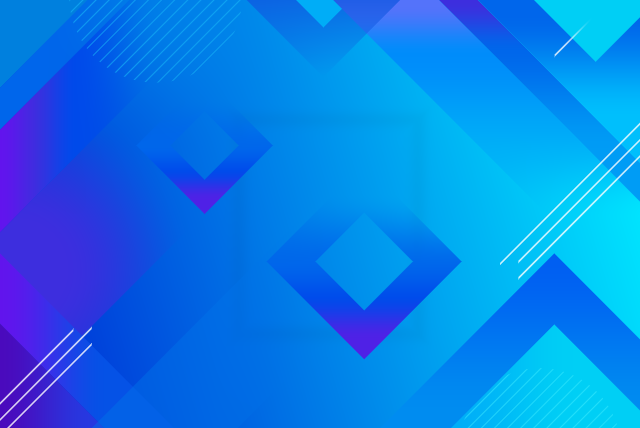
A WebGL 1 fragment shader for this background:

```glsl
precision highp float;
uniform vec2 u_resolution;

#define VIOLET vec3(0.38, 0.08, 0.93)
#define INDIGO vec3(0.24, 0.18, 0.87)
#define ROYAL vec3(0.0, 0.29, 0.92)
#define BLUE vec3(0.0, 0.40, 0.92)
#define AZURE vec3(0.0, 0.53, 0.92)
#define SKY vec3(0.0, 0.68, 0.97)
#define CYAN vec3(0.0, 0.81, 0.96)
#define LINE_GAP 0.038
#define HATCH_GAP 0.0307
#define STROKE 0.0019
#define DIAG 0.7071

float fill(float d) {
  return clamp(0.5 - d * u_resolution.y, 0.0, 1.0);
}

float diamond(vec2 p, float r) {
  return (abs(p.x) + abs(p.y) - r) * DIAG;
}

// Band between two parallel diagonals
float band(float v, float lo, float hi) {
  return fill((abs(v - 0.5 * (lo + hi)) - 0.5 * (hi - lo)) * DIAG);
}

// Rising diagonal stroke, clipped to a span of x
float stroke(vec2 p, float diagonal, float x0, float x1) {
  float across = abs(p.x + p.y - diagonal) * DIAG - STROKE;
  return fill(max(across, abs(p.x - 0.5 * (x0 + x1)) - 0.5 * (x1 - x0)));
}

// Disc filled with evenly spaced rising lines
float hatch(vec2 p, vec2 center, float r) {
  float v = mod(p.x + p.y - 0.225 + 0.5 * HATCH_GAP, HATCH_GAP) - 0.5 * HATCH_GAP;
  return fill(abs(v) * DIAG - 0.0013) * fill(length(p - center) - r);
}

// Hollow diamond: clear at the top, violet at the bottom tip
vec3 ring(vec3 col, vec2 p, float r) {
  float h = p.y / r;
  vec3 tint = mix(BLUE, ROYAL, smoothstep(0.0, 0.45, h));
  tint = mix(tint, mix(INDIGO, VIOLET, 0.5), smoothstep(0.35, 0.8, h));
  float shape = fill(diamond(p, r)) * (1.0 - fill(diamond(p, 0.5 * r)));
  return mix(col, tint, shape * smoothstep(-0.7, 0.1, h));
}

// Sloping base gradient with a lighter top
vec3 backdrop(vec2 p) {
  float t = p.x - 0.3 * p.y;
  vec3 col = vec3(0.0, 0.27 + 0.46 * t, 0.86 + 0.1 * t);
  float top = smoothstep(0.35, 0.0, p.y) * smoothstep(0.75, 0.4, p.x);
  col = mix(col, AZURE, 0.6 * top);
  vec2 q = abs(p - vec2(0.77, 0.53)) - vec2(0.21, 0.25);
  float frame = max(q.x, q.y);
  return col * (1.0 - 0.03 * exp(-frame * frame * 2500.0));
}

vec3 leftBands(vec3 col, vec2 p, float a, float b) {
  // Violet glow inside the large square
  float glow = smoothstep(0.42, 0.1, length(p - vec2(0.04, 0.63)));
  col = mix(col, INDIGO, glow * band(a, 0.543, 0.977));
  // Rising bands at the top left
  col = mix(col, vec3(0.0, 0.50, 0.87), fill((a - 0.205) * DIAG));
  col = mix(col, BLUE, band(a, 0.205, 0.303) * smoothstep(0.32, 0.1, p.x));
  vec3 tint = mix(VIOLET, INDIGO, smoothstep(0.0, 0.1, p.x));
  tint = mix(tint, ROYAL, smoothstep(0.07, 0.18, p.x));
  col = mix(col, tint, band(a, 0.303, 0.543) * smoothstep(0.37, 0.16, p.x));
  // Falling bands at the bottom left
  tint = mix(VIOLET, vec3(0.02, 0.32, 0.90), smoothstep(0.0, 0.25, p.x));
  col = mix(col, tint, band(b, -0.756, -0.592));
  tint = mix(vec3(0.29, 0.04, 0.74), vec3(0.15, 0.22, 0.88), smoothstep(0.0, 0.22, p.x));
  col = mix(col, tint, fill((b + 0.756) * DIAG));
  // Pale crossing band
  float pale = band(a, 1.215, 1.557) * smoothstep(0.72, 0.5, p.x);
  return mix(col, vec3(0.0, 0.45, 0.91), 0.45 * pale);
}

vec3 rightBands(vec3 col, vec2 p, float b) {
  vec3 tint = mix(vec3(0.33, 0.45, 0.98), vec3(0.0, 0.55, 0.98), smoothstep(0.01, 0.13, p.y));
  tint = mix(tint, SKY, smoothstep(0.12, 0.36, p.y));
  col = mix(col, tint, band(b, 0.781, 1.029) * smoothstep(0.51, 0.3, p.y));
  tint = mix(INDIGO, BLUE, smoothstep(0.0, 0.12, p.y));
  tint = mix(tint, vec3(0.0, 0.61, 0.96), smoothstep(0.1, 0.35, p.y));
  col = mix(col, tint, band(b, 1.029, 1.12));
  tint = mix(BLUE, vec3(0.0, 0.75, 0.99), smoothstep(0.03, 0.28, p.y));
  return mix(col, tint, fill((1.12 - b) * DIAG));
}

void main() {
  // Origin at the top left, height 1, width 1.5
  vec2 p = gl_FragCoord.xy / u_resolution;
  p = vec2(1.5 * p.x, 1.0 - p.y);
  float a = p.x + p.y;
  float b = p.x - p.y;

  vec3 col = leftBands(backdrop(p), p, a, b);
  col = rightBands(col, p, b);

  // Triangles hanging from the top edge
  vec2 q = p - vec2(0.758, 0.0);
  float fade = clamp(1.0 - p.y / 0.18, 0.0, 1.0);
  col = mix(col, vec3(0.06, 0.34, 0.88), 0.75 * fade * fill(diamond(q, 0.18)));
  col = mix(col, SKY, fill(diamond(q, 0.064)) * fill((b - 0.781) * DIAG));
  col = mix(col, CYAN, fill(diamond(p - vec2(1.396, 0.0), 0.1445)));

  // Chevron at the bottom right
  float slope = abs(p.x - 1.299) - p.y;
  float inner = fill((slope + 0.758) * DIAG);
  vec3 tint = mix(vec3(0.0, 0.37, 0.95), vec3(0.0, 0.55, 0.94), smoothstep(0.59, 0.98, p.y));
  col = mix(col, tint, fill((slope + 0.592) * DIAG));
  col = mix(col, mix(SKY, CYAN, smoothstep(1.05, 1.35, p.x)), inner);

  col = ring(col, p - vec2(0.4795, 0.34), 0.16);
  col = ring(col, p - vec2(0.8535, 0.611), 0.2285);

  // Hatched discs
  col = mix(col, vec3(0.08, 0.69, 0.96), 0.65 * hatch(p, vec2(0.365, -0.01), 0.203));
  col = mix(col, vec3(0.25, 0.93, 1.0), 0.5 * inner * hatch(p, vec2(1.265, 1.05), 0.19));

  // White strokes
  float lines = stroke(p, 1.43, 1.3, 1.39) * smoothstep(1.39, 1.32, p.x);
  for (int i = 0; i < 3; i++) {
    float k = float(i);
    float shift = 0.043 * min(k, 1.0);
    lines = max(lines, stroke(p, 0.943 + LINE_GAP * k, -0.1, 0.172 + shift));
    lines = max(lines, stroke(p, 1.789 + LINE_GAP * k, 1.172 + shift, 1.6));
  }
  gl_FragColor = vec4(mix(col, vec3(1.0), 0.8 * lines), 1.0);
}
```
